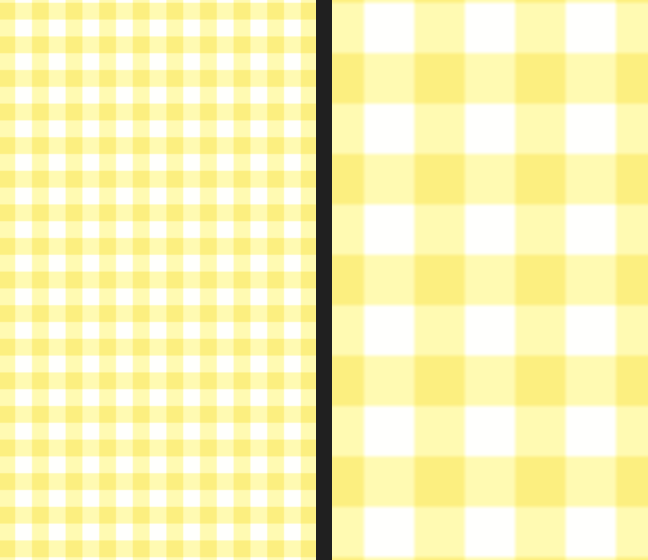
Left: the whole. Right: its middle third, enlarged.
Give the GLSL for this pattern, as a Shadertoy shader.

```glsl
// Yellow gingham: equal vertical and horizontal bands cross on white.
// Two periodic band masks are added; one band gives pale yellow,
// a crossing of two gives the deeper yellow.

// Coverage of bands half a period wide, one of them centred on x = 0.
float bandMask(float x, float period, float softness) {
    float fromCentre = abs(fract(x / period + 0.5) - 0.5) * period;
    return 1.0 - smoothstep(-softness, softness, fromCentre - 0.25 * period);
}

void mainImage(out vec4 fragColor, in vec2 fragCoord) {
    // Centred coordinates in units of the canvas height
    vec2 p = (fragCoord - 0.5 * iResolution.xy) / iResolution.y;
    float period = 0.06;
    float softness = max(0.0017, 0.75 / iResolution.y);

    // A white gap runs down the middle column, a band across the middle row
    float vertical = bandMask(p.x + 0.5 * period, period, softness);
    float horizontal = bandMask(p.y, period, softness);
    float layers = vertical + horizontal;

    // White cloth, single band, crossing
    vec3 white = vec3(1.0, 1.0, 0.992);
    vec3 paleYellow = vec3(1.0, 0.98, 0.70);
    vec3 deepYellow = vec3(0.99, 0.937, 0.50);
    vec3 color = mix(white, paleYellow, clamp(layers, 0.0, 1.0));
    color = mix(color, deepYellow, clamp(layers - 1.0, 0.0, 1.0));

    fragColor = vec4(color, 1.0);
}
```
